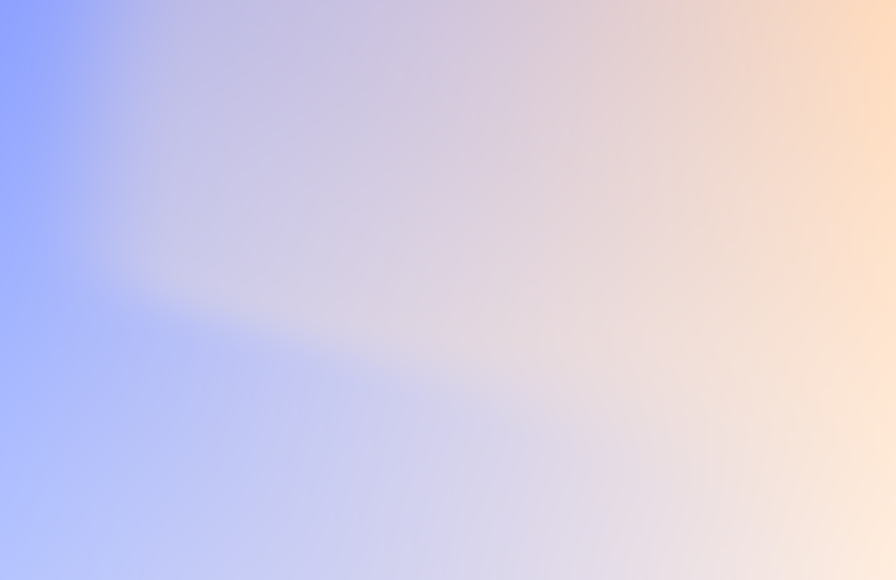
Write a Shadertoy shader that draws this background.

```glsl
// Blend three colours across the canvas, with a soft knee at the centre
vec3 ramp(float x, vec3 left, vec3 centre, vec3 right) {
    const float knee = 0.08;
    float d = x - 0.5;
    float rise = 0.5 * (d + sqrt(d * d + knee * knee));
    return centre + 2.0 * ((centre - left) * (d - rise) + (right - centre) * rise);
}

// Warm edge shared by both layers
vec3 peachEdge(float y) {
    return mix(vec3(1.00, 0.93, 0.87), vec3(1.00, 0.86, 0.74), y);
}

// Cool layer: periwinkle into peach
vec3 coolLayer(vec2 uv) {
    vec3 blue = mix(vec3(0.71, 0.77, 1.00), vec3(0.55, 0.63, 1.00), uv.y);
    vec3 lilac = mix(vec3(0.84, 0.83, 0.93), vec3(0.80, 0.79, 0.92), uv.y);
    return ramp(uv.x, blue, lilac, peachEdge(uv.y));
}

// Pale layer: lavender into rose and peach
vec3 paleLayer(vec2 uv) {
    float height = 2.0 * uv.y - 1.0;
    vec3 lavender = mix(vec3(0.75, 0.77, 0.95), vec3(0.69, 0.71, 0.93), height);
    vec3 rose = mix(vec3(0.87, 0.83, 0.88), vec3(0.81, 0.77, 0.87), height);
    return ramp(uv.x, lavender, rose, peachEdge(uv.y));
}

// Soft coverage of the pale layer, bounded on the left and below
float paleMask(vec2 uv) {
    float leftEdge = 0.11 + 0.2 * (uv.y - 0.65) * (uv.y - 0.65);
    float side = smoothstep(leftEdge - 0.09, leftEdge + 0.10, uv.x);
    float lowerEdge = 0.56 - 0.48 * uv.x + 0.15 * uv.x * uv.x;
    float spread = uv.x - 0.3;
    float softness = 0.06 + 0.5 * spread * spread;
    return side * smoothstep(lowerEdge - softness, lowerEdge + softness, uv.y);
}

void mainImage(out vec4 fragColor, in vec2 fragCoord) {
    vec2 uv = fragCoord / iResolution.xy;
    vec3 colour = mix(coolLayer(uv), paleLayer(uv), paleMask(uv));
    fragColor = vec4(clamp(colour, 0.0, 1.0), 1.0);
}
```
